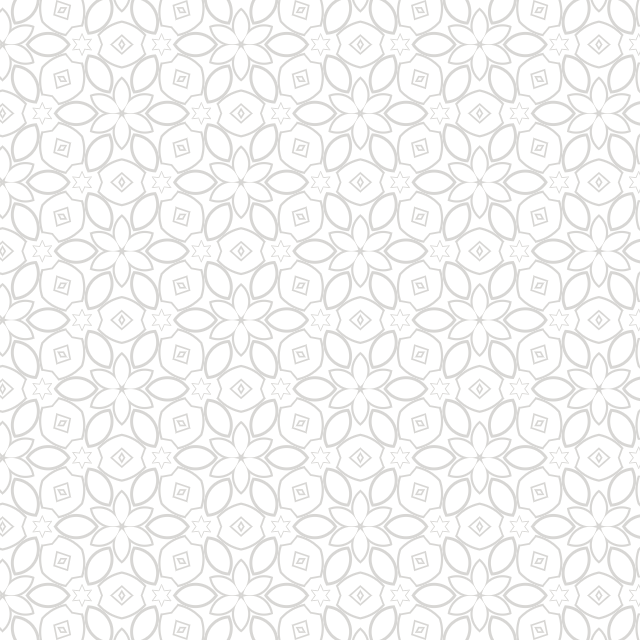
Give the GLSL for this pattern, as a Shadertoy shader.

```glsl
// Pale line ornament on a hexagonal lattice: six-petal flowers with leaf rings,
// scalloped diamond frames on the cell edges and fine stars at the corners.
// Each cell is folded into one 30 degree wedge, then stroked with distance functions.

const float PI = 3.14159265;
const float SPACING = 0.2152;            // flower to flower, in canvas heights
const vec2 FLOWER_ORIGIN = vec2(0.3767, 0.5);
const vec3 PAPER = vec3(1.0);
const vec3 LINE_GRAY = vec3(0.845, 0.84, 0.83);

// Offset from the nearest centre of a hexagonal lattice with unit spacing.
vec2 hexCell(vec2 p) {
    vec2 period = vec2(sqrt(3.0), 1.0);
    vec2 a = mod(p + 0.5 * period, period) - 0.5 * period;
    vec2 b = mod(p, period) - 0.5 * period;
    return dot(a, a) < dot(b, b) ? a : b;
}

// Sixfold mirror fold; the given axis becomes +x.
vec2 foldSix(vec2 p, float axis) {
    float angle = abs(mod(atan(p.y, p.x) - axis + PI / 6.0, PI / 3.0) - PI / 6.0);
    return length(p) * vec2(cos(angle), sin(angle));
}

// Pointed leaf along x, made of two crossing arcs.
float leaf(vec2 p, float halfLength, float halfWidth) {
    float radius = (halfLength * halfLength + halfWidth * halfWidth) / (2.0 * halfWidth);
    return length(abs(p) + vec2(0.0, radius - halfWidth)) - radius;
}

float diamond(vec2 p, vec2 halfSize) {
    vec2 slope = 1.0 / halfSize;
    return (dot(abs(p), slope) - 1.0) / length(slope);
}

float segment(vec2 p, vec2 a, vec2 b) {
    vec2 ab = b - a;
    return length(p - a - ab * clamp(dot(p - a, ab) / dot(ab, ab), 0.0, 1.0));
}

// Arc from a to b, bowed to the right of the direction a to b.
float bowedArc(vec2 p, vec2 a, vec2 b, float sag) {
    vec2 chord = b - a;
    float halfChord = 0.5 * length(chord);
    float radius = (halfChord * halfChord + sag * sag) / (2.0 * sag);
    vec2 normal = vec2(-chord.y, chord.x) / (2.0 * halfChord);
    vec2 center = 0.5 * (a + b) + normal * (radius - sag);
    float along = abs(dot(p - 0.5 * (a + b), chord)) / (2.0 * halfChord);
    return max(abs(length(p - center) - radius), along - halfChord);
}

float stroke(float d, float halfWidth) {
    return abs(d) - halfWidth;
}

float flower(vec2 leafSpace, vec2 petalSpace) {
    float d = stroke(leaf(leafSpace - vec2(0.331, 0.0), 0.151, 0.081), 0.0107);
    d = min(d, stroke(leaf(petalSpace - vec2(0.133, 0.0), 0.125, 0.059), 0.0078));
    return min(d, stroke(length(petalSpace) - 0.014, 0.005));
}

// One quadrant of the frame: scalloped side, indented end, nested diamonds.
float diamondFrame(vec2 p) {
    vec2 cusp = vec2(0.0, 0.166);
    vec2 corner = vec2(0.169, 0.069);
    vec2 notch = vec2(0.144, 0.0);
    float d = stroke(bowedArc(p, corner, cusp, 0.016), 0.008);
    d = min(d, stroke(segment(p, corner, notch), 0.0065));
    d = min(d, stroke(diamond(p, vec2(0.076, 0.067)), 0.006));
    return min(d, stroke(diamond(p, vec2(0.019, 0.031)), 0.006));
}

float star(vec2 p, float radius) {
    vec2 q = foldSix(p, PI / 6.0);
    vec2 notch = 0.5 * radius * vec2(cos(PI / 6.0), 0.5);
    return stroke(segment(q, vec2(radius, 0.0), notch), 0.003);
}

void mainImage(out vec4 fragColor, in vec2 fragCoord) {
    vec2 uv = fragCoord / iResolution.y;
    float pixel = 1.0 / (iResolution.y * SPACING);
    vec2 wedge = foldSix(hexCell((uv - FLOWER_ORIGIN) / SPACING), 0.0);

    // Axes along and across the line joining two flowers.
    vec2 axis = vec2(cos(PI / 6.0), 0.5);
    vec2 petalSpace = vec2(dot(wedge, axis), dot(wedge, vec2(axis.y, -axis.x)));
    vec2 frameSpace = vec2(petalSpace.y, 0.5 - petalSpace.x);

    float d = min(flower(wedge, petalSpace), diamondFrame(frameSpace));
    d = min(d, star(wedge - vec2(1.0 / sqrt(3.0), 0.0), 0.078));

    float ink = clamp(0.5 - d / pixel, 0.0, 1.0);
    fragColor = vec4(mix(PAPER, LINE_GRAY, ink), 1.0);
}
```
